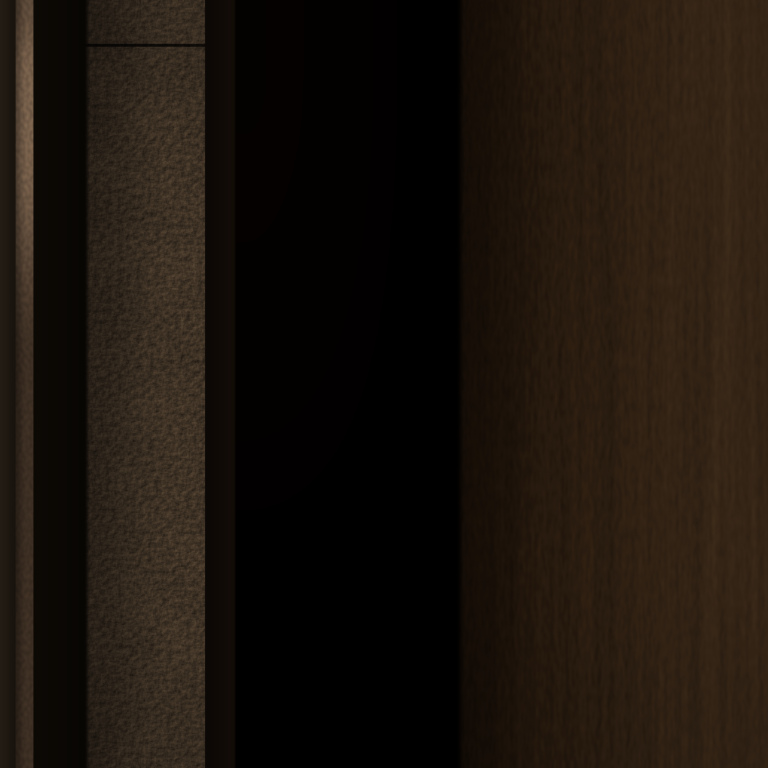
This texture is drawn by a WebGL 1 fragment shader. Its source:

```glsl
precision highp float;
uniform vec2 u_resolution;

// Vertical boundaries, left to right
const float TRIM_LEFT = 0.0205;
const float TRIM_RIGHT = 0.0435;
const float STONE_LEFT = 0.114;
const float STONE_RIGHT = 0.267;
const float FRAME_RIGHT = 0.306;
const float WOOD_LEFT = 0.600;
const float SEAM_Y = 0.941;

// Materials
const vec3 SIDE_COLOR = vec3(0.125, 0.100, 0.070);
const vec3 TRIM_COLOR = vec3(0.235, 0.180, 0.135);
const vec3 TRIM_GLOW = vec3(0.225, 0.190, 0.155);
const vec3 RECESS_COLOR = vec3(0.043, 0.031, 0.017);
const vec3 STONE_COLOR = vec3(0.222, 0.178, 0.132);
const vec3 FRAME_COLOR = vec3(0.072, 0.046, 0.028);
const vec3 VOID_COLOR = vec3(0.016, 0.004, 0.002);
const vec3 WOOD_DARK = vec3(0.075, 0.046, 0.022);
const vec3 WOOD_MID = vec3(0.145, 0.095, 0.051);
const vec3 WOOD_LIGHT = vec3(0.205, 0.143, 0.085);

// Texture strengths
const float STONE_GRAIN = 0.50;
const float WOOD_STREAK = 0.16;
const float WOOD_PORE = 0.20;

vec2 gradientAt(vec2 cell) {
  vec3 p = fract(cell.xyx * vec3(0.1031, 0.1030, 0.0973));
  p += dot(p, p.yzx + 33.33);
  float angle = 6.2832 * fract((p.x + p.y) * p.z);
  return vec2(cos(angle), sin(angle));
}

// Gradient noise, roughly -0.7 to 0.7
float noise(vec2 p) {
  vec2 cell = floor(p);
  vec2 f = fract(p);
  vec2 w = f * f * f * (f * (f * 6.0 - 15.0) + 10.0);
  float a = dot(gradientAt(cell), f);
  float b = dot(gradientAt(cell + vec2(1.0, 0.0)), f - vec2(1.0, 0.0));
  float c = dot(gradientAt(cell + vec2(0.0, 1.0)), f - vec2(0.0, 1.0));
  float d = dot(gradientAt(cell + 1.0), f - 1.0);
  return mix(mix(a, b, w.x), mix(c, d, w.x), w.y);
}

float fractal(vec2 p) {
  float sum = 0.0;
  float amplitude = 0.6;
  for (int i = 0; i < 3; i++) {
    sum += amplitude * noise(p);
    p = p * 2.03 + 17.3;
    amplitude *= 0.6;
  }
  return sum;
}

// Antialiased step to the right of an edge
float after(float edge, float x, float softness) {
  float w = max(softness, 0.75 / u_resolution.x);
  return smoothstep(edge - w, edge + w, x);
}

vec3 trim(vec2 uv) {
  float across = (uv.x - TRIM_LEFT) / (TRIM_RIGHT - TRIM_LEFT);
  float glow = smoothstep(0.52, 0.82, uv.y) * (1.0 - 0.45 * smoothstep(0.90, 1.0, uv.y));
  float profile = 0.68 + 0.32 * smoothstep(0.0, 0.6, across);
  float brushed = 1.0 + 0.20 * noise(uv * vec2(210.0, 150.0));
  return (TRIM_COLOR + TRIM_GLOW * glow) * profile * brushed;
}

vec3 stone(vec2 uv) {
  float across = (uv.x - STONE_LEFT) / (STONE_RIGHT - STONE_LEFT);
  float light = mix(0.70, 1.10, smoothstep(-0.05, 0.75, across));
  light *= 1.0 - 0.13 * smoothstep(0.72, 1.0, uv.y);
  light *= 1.0 - 0.12 * smoothstep(0.22, 0.0, uv.y);
  float grain = fractal(uv * vec2(125.0, 135.0));
  float relief = grain - fractal((uv + vec2(0.0018, -0.0018)) * vec2(125.0, 135.0));
  float cloud = noise(uv * 16.0);
  vec3 color = STONE_COLOR * light * (1.0 + STONE_GRAIN * (grain + 0.6 * relief) + 0.12 * cloud);
  float seam = 1.0 - smoothstep(0.0008, 0.0030, abs(uv.y - SEAM_Y));
  return color * (1.0 - 0.78 * seam);
}

vec3 wood(vec2 uv) {
  float across = (uv.x - WOOD_LEFT) / (1.0 - WOOD_LEFT);
  vec3 color = mix(WOOD_DARK, WOOD_MID, smoothstep(-0.02, 0.30, across));
  color = mix(color, WOOD_LIGHT, smoothstep(0.18, 0.85, across));
  // Long streaks, fine lines and short pores share the vertical grain
  float streak = noise(uv * vec2(48.0, 1.1)) + 0.8 * noise(uv * vec2(125.0, 2.4) + 9.0);
  float pore = noise(uv * vec2(190.0, 48.0)) + 0.5 * noise(uv * vec2(230.0, 105.0) + 5.0);
  float texture = WOOD_STREAK * streak + WOOD_PORE * pore * mix(1.2, 0.55, across);
  float light = 1.0 - 0.10 * smoothstep(0.30, 0.0, uv.y);
  return color * light * (1.0 + texture);
}

void main() {
  vec2 uv = gl_FragCoord.xy / u_resolution;

  // Left side, trim and recess
  vec3 color = SIDE_COLOR * mix(1.1, 0.75, smoothstep(0.0, TRIM_LEFT, uv.x));
  color = mix(color, trim(uv), after(TRIM_LEFT, uv.x, 0.0015));
  vec3 recess = RECESS_COLOR * mix(1.1, 0.75, smoothstep(TRIM_RIGHT, STONE_LEFT, uv.x));
  color = mix(color, recess, after(TRIM_RIGHT, uv.x, 0.0012));

  // Stone panel and its dark frame
  color = mix(color, stone(uv), after(STONE_LEFT, uv.x, 0.004));
  vec3 frame = FRAME_COLOR * mix(0.65, 1.0, smoothstep(STONE_RIGHT, FRAME_RIGHT, uv.x));
  color = mix(color, frame, after(STONE_RIGHT, uv.x, 0.0010));

  // Deep gap, then the wood panel
  float warmth = smoothstep(0.1, 0.9, uv.y) * (1.0 - smoothstep(0.32, 0.60, uv.x));
  color = mix(color, VOID_COLOR * (0.2 + 0.8 * warmth), after(FRAME_RIGHT, uv.x, 0.0020));
  color = mix(color, wood(uv), after(WOOD_LEFT, uv.x, 0.0055));

  gl_FragColor = vec4(color, 1.0);
}
```
